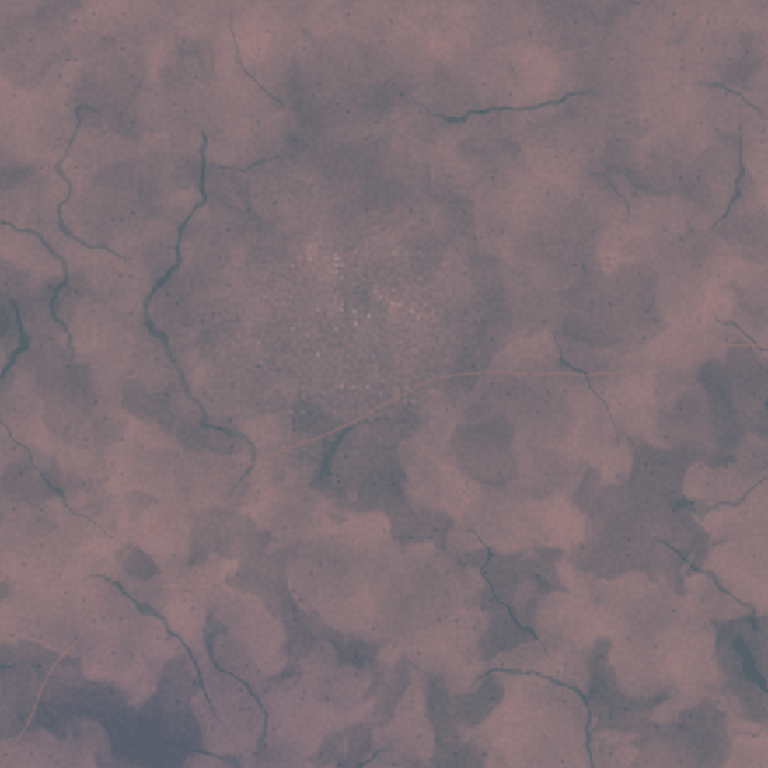
This texture is drawn by a WebGL 2 fragment shader. Its source:

```glsl
#version 300 es
precision highp float;
// Hazy aerial view of dry mauve scrubland with dark creeks, a road and a small town.
// Layers of warped gradient noise build one tone value, which a linear colour
// ramp turns into earth colours; noise contours trace the creeks.

uniform vec2 u_resolution;
out vec4 fragColor;

const float TAU = 6.2831853;
const float GRID = 220.0;                       // ground samples across the canvas
const vec3 EARTH = vec3(0.488, 0.437, 0.459);   // mean ground colour
const vec3 TONE_STEP = vec3(0.053, 0.023, 0.017); // colour change per unit of tone

float hash(vec2 cell) {
  vec3 h = fract(vec3(cell.xyx) * 0.1031);
  h += dot(h, h.yzx + 33.33);
  return fract((h.x + h.y) * h.z);
}

float cornerSlope(vec2 cell, vec2 offset) {
  float angle = TAU * hash(cell);
  return dot(vec2(cos(angle), sin(angle)), offset);
}

float gradientNoise(vec2 p) {
  vec2 i = floor(p), f = p - i;
  vec2 u = f * f * f * (f * (f * 6.0 - 15.0) + 10.0);
  vec2 e = vec2(1.0, 0.0);
  float low = mix(cornerSlope(i, f), cornerSlope(i + e, f - e), u.x);
  float high = mix(cornerSlope(i + e.yx, f - e.yx), cornerSlope(i + 1.0, f - 1.0), u.x);
  return mix(low, high, u.y);
}

float fbm(vec2 p, int octaves) {
  float sum = 0.0, amp = 1.0;
  for (int i = 0; i < octaves; i++) {
    sum += amp * gradientNoise(p);
    p = mat2(1.6, 1.2, -1.2, 1.6) * p + 17.3;
    amp *= 0.52;
  }
  return sum;
}

vec2 warp(vec2 p, float freq, float amount) {
  return p + amount * vec2(fbm(p * freq + 31.0, 3), fbm(p * freq + 74.0, 3));
}

// Soft steps between ground samples give the coarse sensor look.
vec2 softSnap(vec2 p, float cells) {
  vec2 q = p * cells;
  return (floor(q) + smoothstep(0.15, 0.85, fract(q))) / cells;
}

// Broken winding line along the zero contour of a noise field.
float creek(vec2 p, float freq, float width, vec2 seed) {
  float level = abs(gradientNoise(p * freq + seed)) / freq;
  float present = smoothstep(-0.02, 0.2, gradientNoise(p * 4.2 + seed.yx));
  float bed = 1.0 - smoothstep(width * 0.35, width * 1.3, level);
  float bank = exp(-level / (width * 2.5));
  return present * (0.75 * bed + 0.3 * bank);
}

// Scattered round spots, one chance per cell.
float spots(vec2 p, float cells, float chance, float radius, float seed) {
  vec2 q = p * cells, cell = floor(q);
  vec2 jitter = 0.3 + 0.4 * vec2(hash(cell + seed), hash(cell + seed + 9.0));
  float d = length(q - cell - jitter);
  return step(hash(cell + seed + 23.0), chance) * (1.0 - smoothstep(radius * 0.4, radius, d));
}

// Scattered small fields with soft square edges.
float fields(vec2 p, float cells, float chance, float seed) {
  vec2 q = p * cells, cell = floor(q);
  vec2 halfSize = 0.2 + 0.2 * vec2(hash(cell + seed), hash(cell + seed + 5.0));
  vec2 d = abs(q - cell - 0.5) - halfSize;
  return step(hash(cell + seed + 11.0), chance) * (1.0 - smoothstep(-0.08, 0.08, max(d.x, d.y)));
}

// Road bending from the lower left corner to the right edge.
float road(vec2 p, float halfWidth) {
  float decay = exp(-4.0 * p.x);
  float height = 0.55 * (1.0 - decay) + 0.012 * sin(p.x * 17.0 + 4.0);
  float slope = 2.2 * decay + 0.204 * cos(p.x * 17.0 + 4.0);
  float d = abs(p.y - height) / sqrt(1.0 + slope * slope);
  return 1.0 - smoothstep(halfWidth * 0.4, halfWidth * 1.6, d);
}

void main() {
  vec2 uv = gl_FragCoord.xy / u_resolution;
  vec2 p = softSnap(uv, GRID);
  vec2 land = warp(p, 9.0, 0.035);
  float south = smoothstep(0.6, 0.25, p.y - 0.2 * (p.x - 0.5));
  float town = exp(-dot(p - vec2(0.45, 0.57), p - vec2(0.45, 0.57)) * 75.0);
  town *= 0.8 + 0.7 * fbm(p * 14.0 + 5.0, 3);

  // Ground: broad shading, mottling, and crisp patches that grow bolder southward
  float tone = 0.22 + 1.1 * fbm(p * 2.6 + 3.0, 3) + 1.7 * fbm(land * 11.0 + 40.0, 5);
  float patchField = fbm(land * 7.5 + 12.0, 4);
  float patches = smoothstep(-0.2, 0.02, patchField) - 0.6;
  tone += patches * mix(0.85, 1.7, south) * (1.0 - 0.6 * town);
  float shade = smoothstep(0.34, 0.05, length((p - vec2(0.24, 0.03)) * vec2(0.8, 1.3)));
  tone -= 0.9 * shade;

  // Creeks and scattered trees
  vec2 meander = warp(p, 13.0, 0.028);
  float water = creek(meander, 2.7, 0.0042, vec2(8.3, 2.7));
  water = max(water, 0.85 * creek(meander, 4.6, 0.0032, vec2(51.6, 19.4)));
  tone -= 2.1 * water * (1.0 - 0.7 * town);
  tone -= 1.1 * spots(p, 85.0, 0.06, 0.35, 3.0);

  // Fields around the town, and fine grain
  float outskirts = smoothstep(0.26, 0.1, length(p - vec2(0.43, 0.5)));
  tone += 0.9 * outskirts * fields(warp(p, 20.0, 0.01), 38.0, 0.14, 60.0);
  tone += (0.8 + 1.8 * town) * gradientNoise(p * 150.0);

  // Colour: cool creeks, greyer town, bluish lower shade, warm road and roofs
  vec3 colour = EARTH + TONE_STEP * clamp(tone, -2.7, 2.3);
  colour += water * vec3(-0.012, 0.006, 0.0);
  colour += shade * vec3(0.0, -0.006, 0.012);
  colour = mix(colour, vec3(0.49, 0.452, 0.472), 0.45 * clamp(town, 0.0, 1.0));
  colour = mix(colour, vec3(0.575, 0.45, 0.445), 0.55 * road(warp(p, 8.0, 0.008), 0.0018));
  colour += vec3(0.12, 0.08, 0.07) * town * spots(p, 120.0, 0.09, 0.5, 90.0);
  fragColor = vec4(colour, 1.0);
}
```
